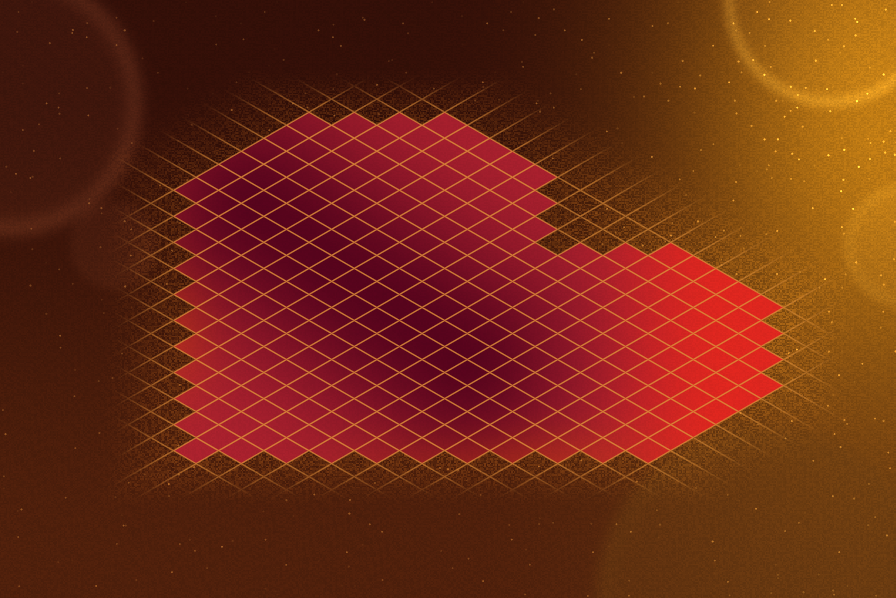
A WebGL 1 fragment shader for this background:

```glsl
precision highp float;
// A stepped patch of crimson diamonds under a gold lattice, on dark brown with
// a golden glow. Lattice coordinates select the filled cells; soft discs and
// cellular specks add the bokeh and glitter. One unit is the canvas height.
uniform vec2 u_resolution;

// Lattice: a counts cells to the right, b counts cells downwards.
const vec2 ORIGIN = vec2(0.5168, 0.8125);
const vec2 CELL = vec2(0.0756, 0.04355);
const float LINE_HALF_WIDTH = 0.0012;
const float LINE_OVERHANG = 1.45;

const vec2 GLOW_CENTER = vec2(1.5, 0.82);
const vec2 GLOW_SIZE = vec2(0.34, 0.50);

const vec3 BROWN_TOP = vec3(0.20, 0.06, 0.03);
const vec3 BROWN_LOW = vec3(0.31, 0.125, 0.045);
const vec3 AMBER = vec3(0.43, 0.25, 0.07);
const vec3 GOLD = vec3(0.76, 0.49, 0.08);
const vec3 SPARK = vec3(1.0, 0.76, 0.32);
const vec3 LINE_GOLD = vec3(0.86, 0.55, 0.22);
const vec3 MAROON = vec3(0.34, 0.015, 0.11);
const vec3 CRIMSON = vec3(0.67, 0.13, 0.18);
const vec3 SCARLET = vec3(0.87, 0.15, 0.12);
const vec3 EMBER = vec3(0.80, 0.24, 0.09);

float hash(vec2 p) {
  return fract(sin(dot(p, vec2(127.1, 311.7))) * 43758.55);
}

float gauss(vec2 d) { return exp(-dot(d, d)); }

float segmentDistance(vec2 p, vec2 a, vec2 b) {
  vec2 d = b - a;
  return length(p - a - d * clamp(dot(p - a, d) / dot(d, d), 0.0, 1.0));
}

// Cellular specks: one dot at most per grid cell.
float specks(vec2 p, float scale, float density, float radius) {
  vec2 id = floor(p * scale);
  vec2 center = 0.25 + 0.5 * vec2(hash(id + 3.1), hash(id + 7.7));
  float d = length(fract(p * scale) - center);
  float on = step(1.0 - density, hash(id));
  return on * (1.0 - smoothstep(0.3 * radius, radius, d)) * hash(id + 1.9);
}

// Out-of-focus disc: x is the soft fill, y the rim.
vec2 bokeh(vec2 p, vec2 center, float radius, float blur) {
  float d = length(p - center) - radius;
  float rim = (d + blur) / blur;
  return vec2(1.0 - smoothstep(-blur, blur, d), exp(-rim * rim));
}

vec2 latticeAt(vec2 p) {
  vec2 ab = vec2(p.x - ORIGIN.x, ORIGIN.y - p.y) / CELL;
  return vec2(ab.x + ab.y, ab.x - ab.y);
}

// 1 when the diamond under p belongs to the patch.
float filledCell(vec2 p) {
  vec2 id = floor(latticeAt(p));
  float a = 0.5 * (id.x + id.y + 1.0);
  float b = 0.5 * (id.x - id.y);
  bool inHull = a > -2.6 && a < 10.1 && b > 0.4 && b < 13.1
             && id.x > -0.5 && id.x < 20.5 && id.y < 2.5;
  bool inNotch = a > 5.1 && b < 5.4;
  return inHull && !inNotch ? 1.0 : 0.0;
}

// Signed measure, in cells, to the hull of the patch.
float hullDistance(vec2 uv) {
  float a = 0.5 * (uv.x + uv.y), b = 0.5 * (uv.x - uv.y);
  float sides = max(max(-3.0 - a, a - 10.5), max(-b, b - 13.5));
  return max(sides, 0.5 * max(max(-uv.x, uv.x - 21.0), uv.y - 3.0));
}

float latticeLines(vec2 uv, float px) {
  vec2 id = floor(uv + 0.5);
  vec2 d = abs(uv - id) / length(1.0 / CELL);
  vec2 ink = clamp((LINE_HALF_WIDTH - d) / px + 0.5, 0.0, 1.0);
  ink.x *= step(-0.5, id.x) * step(id.x, 21.5);
  ink.y *= step(-16.5, id.y) * step(id.y, 3.5);
  return max(ink.x, ink.y);
}

vec3 background(vec2 p) {
  float glow = gauss((p - GLOW_CENTER) / GLOW_SIZE);
  vec3 color = mix(BROWN_LOW, BROWN_TOP, smoothstep(0.05, 0.9, p.y));
  color = mix(color, AMBER, 0.6 * smoothstep(0.75, 1.5, p.x) * (1.0 - 0.5 * p.y));
  color = mix(color, GOLD, glow);
  // Discs: two dusky on the left, two gold on the right, one amber below.
  vec2 dusk = bokeh(p, vec2(0.016, 0.828), 0.226, 0.018);
  vec2 small = bokeh(p, vec2(0.19, 0.59), 0.073, 0.014);
  vec2 upper = bokeh(p, vec2(1.39, 1.0), 0.182, 0.012);
  vec2 side = bokeh(p, vec2(1.514, 0.59), 0.105, 0.012);
  vec2 low = bokeh(p, vec2(1.28, 0.004), 0.283, 0.02);
  color += vec3(0.09, 0.055, 0.035) * (0.45 * dusk.x + 0.75 * dusk.y + 0.5 * small.x);
  color += vec3(0.12, 0.10, 0.04) * (0.2 * upper.x + upper.y + 0.3 * side.x + 0.3 * side.y);
  color = mix(color, AMBER, 0.35 * low.x + 0.1 * low.y);
  // Sparkles gather in the glow.
  float sparkle = specks(p, 45.0, 0.05 + 0.3 * glow, 0.12) + specks(p + 5.0, 85.0, 0.06, 0.2);
  return color + SPARK * sparkle * (0.3 + 0.4 * glow);
}

vec3 patchColor(vec2 p) {
  float shade = segmentDistance(p, vec2(0.43, 0.65), vec2(0.77, 0.40)) / 0.19;
  vec3 color = mix(CRIMSON, SCARLET, smoothstep(0.92, 1.22, p.x));
  color = mix(color, EMBER, 0.65 * gauss((p - vec2(0.28, 0.47)) / vec2(0.08, 0.13)));
  color = mix(color, EMBER, 0.7 * gauss((p - vec2(0.84, 0.23)) / vec2(0.22, 0.06)));
  return mix(color, MAROON, exp(-shade * shade));
}

void main() {
  float px = 1.0 / u_resolution.y;
  vec2 p = gl_FragCoord.xy * px;
  vec2 uv = latticeAt(p);
  float hull = hullDistance(uv);
  float grain = hash(floor(p * 420.0)) - 0.5;

  // Gold dust fills the notch and trails off around the patch.
  vec3 color = background(p) * (1.0 + 0.14 * grain);
  float dust = 1.0 - smoothstep(-0.5, 1.8, hull);
  color += vec3(0.20, 0.13, 0.03) * dust * (0.35 + 0.9 * grain);

  // Four samples smooth the stepped silhouette.
  float cover = 0.0;
  for (int i = 0; i < 4; i++) {
    vec2 corner = vec2(mod(float(i), 2.0), floor(float(i) * 0.5)) - 0.5;
    cover += 0.25 * filledCell(p + 0.5 * px * corner);
  }
  color = mix(color, patchColor(p) * (1.0 + 0.05 * grain), cover);

  float fade = 1.0 - smoothstep(0.0, LINE_OVERHANG, hull);
  float ink = latticeLines(uv, px) * fade * mix(0.62, 0.85, cover);
  gl_FragColor = vec4(mix(color, LINE_GOLD, ink), 1.0);
}
```
